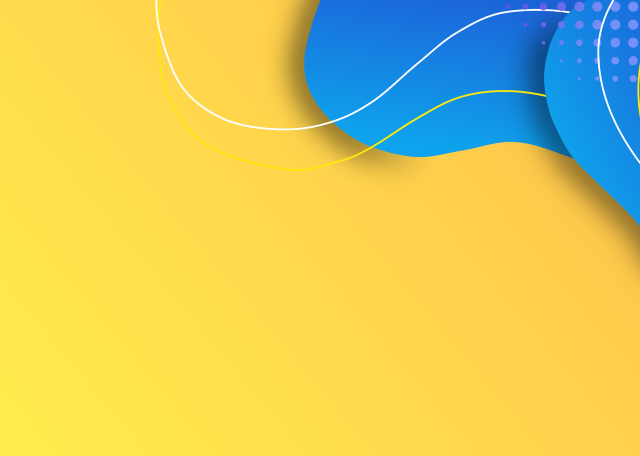
Reproduce this background procedurally as a WebGL 2 fragment shader.

```glsl
#version 300 es
precision highp float;
// Fluid blue shapes with soft shadows over a warm yellow gradient, crossed by
// thin curves and a halftone of dots. Outlines are Catmull-Rom splines whose
// signed distance gives the fill, the shadow and the strokes.
uniform vec2 u_resolution;
out vec4 outColor;

const vec2 CANVAS = vec2(7.68, 5.46); // design units, y measured down from the top
const int KNOTS = 13;
const int STEPS = 8;

const vec3 LEMON = vec3(1.0, 0.93, 0.305);
const vec3 AMBER = vec3(1.0, 0.78, 0.295);
const vec3 SKY = vec3(0.055, 0.64, 0.925);
const vec3 ROYAL = vec3(0.11, 0.39, 0.85);
const vec3 VIOLET = vec3(0.41, 0.33, 0.88);
const vec3 PERIWINKLE = vec3(0.49, 0.58, 0.98);
const vec3 STROKE_YELLOW = vec3(1.0, 0.91, 0.06);

// Knots of the two shape outlines and the two long strokes
const vec2 WAVE[KNOTS] = vec2[KNOTS](
  vec2(4.05, -0.6), vec2(3.92, -0.2), vec2(3.74, 0.3), vec2(3.65, 0.75),
  vec2(3.73, 1.12), vec2(3.99, 1.46), vec2(4.41, 1.74), vec2(5.0, 1.88),
  vec2(5.56, 1.8), vec2(6.18, 1.7), vec2(6.86, 1.89), vec2(8.0, 2.35), vec2(9.0, 2.8));
const vec2 DROP[KNOTS] = vec2[KNOTS](
  vec2(7.35, -0.45), vec2(7.12, -0.06), vec2(6.83, 0.15), vec2(6.62, 0.48),
  vec2(6.53, 0.88), vec2(6.57, 1.25), vec2(6.68, 1.55), vec2(6.87, 1.88),
  vec2(7.18, 2.2), vec2(7.45, 2.46), vec2(7.68, 2.71), vec2(7.9, 3.05), vec2(8.1, 3.4));
const vec2 UPPER_STROKE[KNOTS] = vec2[KNOTS](
  vec2(1.88, -0.6), vec2(1.87, -0.1), vec2(1.93, 0.42), vec2(2.2, 1.06),
  vec2(2.72, 1.44), vec2(3.4, 1.55), vec2(3.98, 1.46), vec2(4.48, 1.21),
  vec2(5.0, 0.77), vec2(5.5, 0.38), vec2(6.1, 0.14), vec2(7.0, 0.18), vec2(8.0, 0.6));
const vec2 LOWER_STROKE[KNOTS] = vec2[KNOTS](
  vec2(1.99, -0.6), vec2(1.93, -0.05), vec2(1.9, 0.5), vec2(2.02, 1.15),
  vec2(2.5, 1.75), vec2(3.45, 2.03), vec2(4.04, 1.94), vec2(4.43, 1.78),
  vec2(5.0, 1.42), vec2(5.5, 1.17), vec2(6.03, 1.09), vec2(6.6, 1.16), vec2(7.3, 1.4));

vec2 catmullRom(vec2 a, vec2 b, vec2 c, vec2 d, float t) {
  return b + 0.5 * t * (c - a + t * (2.0 * a - 5.0 * b + 4.0 * c - d
       + t * (3.0 * (b - c) + d - a)));
}

float segmentDistance(vec2 p, vec2 a, vec2 b) {
  vec2 ab = b - a;
  return length(p - a - ab * clamp(dot(p - a, ab) / dot(ab, ab), 0.0, 1.0));
}

// Distance to a spline, negative where a downward ray crosses it an odd number of times
float splineDistance(vec2 p, vec2 knots[KNOTS]) {
  float nearest = 100.0, side = 1.0;
  vec2 a = knots[1];
  for (int i = 1; i < KNOTS - 2; i++) {
    for (int s = 1; s <= STEPS; s++) {
      vec2 b = catmullRom(knots[i - 1], knots[i], knots[i + 1], knots[i + 2],
                          float(s) / float(STEPS));
      nearest = min(nearest, segmentDistance(p, a, b));
      if ((a.x > p.x) != (b.x > p.x)
          && mix(a.y, b.y, (p.x - a.x) / (b.x - a.x)) > p.y) side = -side;
      a = b;
    }
  }
  return side * nearest;
}

// Distance to a sideways bow with separate curvature above and below its tip
float bowDistance(vec2 p, vec2 tip, float above, float below) {
  float dy = p.y - tip.y;
  float k = dy < 0.0 ? above : below;
  return abs(p.x - tip.x - k * dy * dy) / sqrt(1.0 + 4.0 * k * k * dy * dy);
}

float cover(float d, float aa) { return 1.0 - smoothstep(-0.5 * aa, 0.5 * aa, d); }

float softShadow(float d, float blur) { return exp(-d * d / (blur * blur)); }

// Dots that grow towards the upper right corner
float halftone(vec2 p, float aa) {
  const float pitch = 0.2155;
  vec2 grid = (p - vec2(6.09, 0.08)) / pitch;
  vec2 cell = floor(grid + 0.5);
  float radius = min(0.06, 0.026 + 0.009 * (cell.x - cell.y) - 0.0025 * cell.y);
  float inside = step(cell.y, cell.x) * step(cell.y, 4.0) * step(0.016, radius);
  return inside * cover(length(grid - cell) * pitch - radius, aa);
}

void main() {
  vec2 uv = gl_FragCoord.xy / u_resolution;
  vec2 p = vec2(uv.x, 1.0 - uv.y) * CANVAS;
  float aa = 1.3 * CANVAS.x / u_resolution.x;
  float wave = splineDistance(p, WAVE);
  float drop = splineDistance(p, DROP);

  // Backdrop and the rear shape with its shadow
  vec3 color = mix(LEMON, AMBER, clamp(0.75 * uv.x + 0.45 * uv.y, 0.0, 1.0));
  float waveFade = 1.0 - smoothstep(4.0, 5.3, p.x);
  color *= 1.0 - 0.38 * waveFade * softShadow(max(wave, 0.0), 0.25);
  float waveTone = clamp((1.7 - p.y) / 1.9 + (p.x - 4.8) / 12.0, 0.0, 1.0);
  color = mix(color, mix(SKY, ROYAL, waveTone), cover(wave, aa));

  // Front shape's shadow, then the long strokes above it
  color *= 1.0 - 0.38 * smoothstep(-0.1, 0.7, p.y) * softShadow(max(drop, 0.0), 0.27);
  color = mix(color, STROKE_YELLOW, cover(abs(splineDistance(p, LOWER_STROKE)) - 0.011, aa));
  color = mix(color, vec3(1.0), cover(abs(splineDistance(p, UPPER_STROKE)) - 0.011, aa));

  // Front shape, dots and its short strokes
  float dropTone = clamp(0.45 * (p.x - 6.6) + 0.25 * (2.0 - p.y) - 0.1, 0.0, 1.0);
  color = mix(color, mix(SKY, ROYAL, dropTone), cover(drop, aa));
  vec3 dotColor = mix(VIOLET, PERIWINKLE, smoothstep(6.2, 7.5, p.x + 0.4 * p.y));
  color = mix(color, dotColor, 0.9 * halftone(p, aa));
  color = mix(color, STROKE_YELLOW, cover(bowDistance(p, vec2(7.66, 1.08), 0.28, 0.28) - 0.011, aa));
  color = mix(color, vec3(1.0), cover(bowDistance(p, vec2(7.18, 0.62), 0.47, 0.283) - 0.011, aa)
            * cover(drop, aa));
  outColor = vec4(color, 1.0);
}
```
